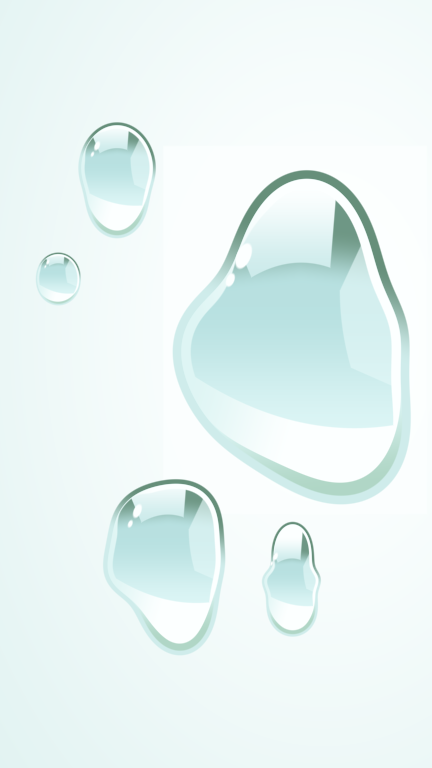
A WebGL 1 fragment shader for this background:

```glsl
precision highp float;
// Five glassy water drops on a pale mint backdrop with a faint bright panel.
// Each drop outline is a polar curve of four harmonics; its rim, body,
// window reflections and glints are layered in coordinates scaled to the drop.

uniform vec2 u_resolution;

const float CANVAS_HEIGHT = 16.0 / 9.0;   // canvas width is 1
const vec3 BACK_LIGHT = vec3(0.985, 0.997, 0.996);
const vec3 BACK_EDGE = vec3(0.870, 0.945, 0.940);
const vec3 WHITE = vec3(0.990, 1.000, 1.000);
const vec3 RIM_PALE = vec3(0.810, 0.925, 0.920);
const vec3 RIM_DARK = vec3(0.400, 0.560, 0.480);
const vec3 BASE_GREEN = vec3(0.690, 0.840, 0.775);
const vec3 BODY_TEAL = vec3(0.720, 0.880, 0.880);
const vec3 BODY_PALE = vec3(0.860, 0.960, 0.960);
const vec2 GLOW_CENTER = vec2(0.75, 1.0);
const vec2 PANEL_CENTER = vec2(0.683, 1.014);
const vec2 PANEL_HALF = vec2(0.305, 0.426);
const float RIM_WIDTH = 0.065;
const float BODY_INSET = 0.135;

// Antialiased inside mask of a signed distance
float cover(float dist, float soft) {
  return 1.0 - smoothstep(-soft, soft, dist);
}

// Approximate distance to a polar outline with harmonics 2 to 5
float outlineDistance(vec2 q, vec4 cosAmp, vec4 sinAmp) {
  vec4 order = vec4(2.0, 3.0, 4.0, 5.0);
  vec4 phase = order * atan(q.y, q.x);
  float radius = 1.0 + dot(cosAmp, cos(phase)) + dot(sinAmp, sin(phase));
  float slope = dot(sinAmp * order, cos(phase)) - dot(cosAmp * order, sin(phase));
  return (length(q) - radius) / length(vec2(1.0, slope / radius));
}

float glint(vec2 q, vec2 center, vec2 size, float soft) {
  vec2 v = q - center;
  v = vec2(0.92 * v.x - 0.39 * v.y, 0.39 * v.x + 0.92 * v.y);
  return cover((length(v / size) - 1.0) * size.x, soft);
}

vec3 background(vec2 p, float soft) {
  float falloff = length((p - GLOW_CENTER) * vec2(1.0, 0.68));
  vec3 color = mix(BACK_LIGHT, BACK_EDGE, smoothstep(0.1, 1.3, falloff));
  vec2 edge = abs(p - PANEL_CENTER) - PANEL_HALF;
  return mix(color, WHITE, 0.65 * cover(max(edge.x, edge.y), soft));
}

// Colour of the glass body: dark cap, teal middle, pale foot, reflections
vec3 bodyColor(vec2 q, float soft) {
  vec3 color = mix(BODY_PALE, BODY_TEAL, smoothstep(-0.65, 0.35, q.y));
  color = mix(color, RIM_DARK, 0.9 * smoothstep(0.48, 0.92, q.y + 0.12 * abs(q.x)));

  // Upper window with a curved sill
  float sill = 0.64 - 0.8 * q.x * q.x - q.y;
  float leftSide = -0.38 - q.x - 0.42 * (q.y - 0.547);
  float rightSide = q.x - 0.217 - 0.08 * (q.y - 0.584);
  float window = cover(max(sill, max(leftSide, rightSide)), soft);
  vec3 windowColor = mix(vec3(0.80, 0.92, 0.92), WHITE, smoothstep(0.5, 1.25, q.y));
  color = mix(color, windowColor, window);

  // Side window running down the right flank
  float innerSide = 0.29 + 0.25 * (q.y - 0.43) * (q.y - 0.43) - q.x;
  float topSide = 0.42 * (q.y - 0.43) - 0.9 * (q.x - 0.29);
  float lowSide = -0.15 - 0.44 * (q.x - 0.38) - q.y;
  float flank = cover(max(innerSide, max(topSide, lowSide)), soft);
  return mix(color, vec3(0.89, 0.97, 0.97), 0.65 * flank);
}

// Paints one drop over the given colour
vec3 paintDrop(vec3 color, vec2 p, vec2 center, float size, vec4 cosAmp, vec4 sinAmp) {
  vec2 q = (p - center) / size;
  float soft = 0.9 / (u_resolution.x * size);
  float dist = outlineDistance(q, cosAmp, sinAmp);
  float upper = smoothstep(0.15, 0.85, q.y + 0.35 * q.x);
  float lower = 1.0 - smoothstep(-1.1, -0.4, q.y - 0.15 * q.x);

  // Rim, green foot, then the bright inner edge
  color = mix(color, mix(RIM_PALE, RIM_DARK, upper), cover(dist, soft));
  vec3 foot = mix(BODY_PALE, BASE_GREEN, lower);
  color = mix(color, foot, cover(dist + RIM_WIDTH, soft));
  float shine = smoothstep(-0.8, 0.2, q.x + 0.3 * abs(q.y));
  vec3 lining = mix(vec3(0.87, 0.96, 0.955), WHITE, shine);
  color = mix(color, lining, cover(dist + RIM_WIDTH + 0.1 * lower, soft));

  // Body above a sagging waterline
  float shoulder = smoothstep(0.3, 0.7, q.y) * (1.0 - smoothstep(-0.5, -0.2, q.x));
  float waterline = -0.6 + 0.27 * (q.x - 0.4) * (q.x - 0.4) - q.y;
  float body = max(dist + BODY_INSET - 0.06 * shoulder, waterline);
  color = mix(color, bodyColor(q, soft), cover(body, soft));

  float glints = max(glint(q, vec2(-0.43, 0.69), vec2(0.052, 0.1), soft),
                     glint(q, vec2(-0.53, 0.51), vec2(0.029, 0.052), soft));
  return mix(color, WHITE, glints * cover(dist, soft));
}

void main() {
  vec2 p = gl_FragCoord.xy / u_resolution * vec2(1.0, CANVAS_HEIGHT);
  vec3 color = background(p, 1.0 / u_resolution.x);

  // Large drop, upper egg, small bead, lower pebble, slim tear
  color = paintDrop(color, p, vec2(0.697, 0.972), 0.309,
    vec4(-0.165, -0.084, 0.052, 0.010), vec4(-0.034, -0.074, 0.022, 0.039));
  color = paintDrop(color, p, vec2(0.271, 1.366), 0.1074,
    vec4(-0.218, 0.0, 0.031, 0.0), vec4(0.0, 0.052, 0.0, 0.0));
  color = paintDrop(color, p, vec2(0.135, 1.132), 0.0565,
    vec4(-0.08, 0.0, 0.0, 0.0), vec4(0.0));
  color = paintDrop(color, p, vec2(0.389, 0.481), 0.165,
    vec4(-0.180, -0.074, 0.035, 0.021), vec4(-0.041, 0.049, 0.032, -0.036));
  color = paintDrop(color, p, vec2(0.676, 0.428), 0.089,
    vec4(-0.365, -0.018, 0.127, 0.0), vec4(0.008, -0.05, 0.0, 0.05));

  gl_FragColor = vec4(color, 1.0);
}
```
